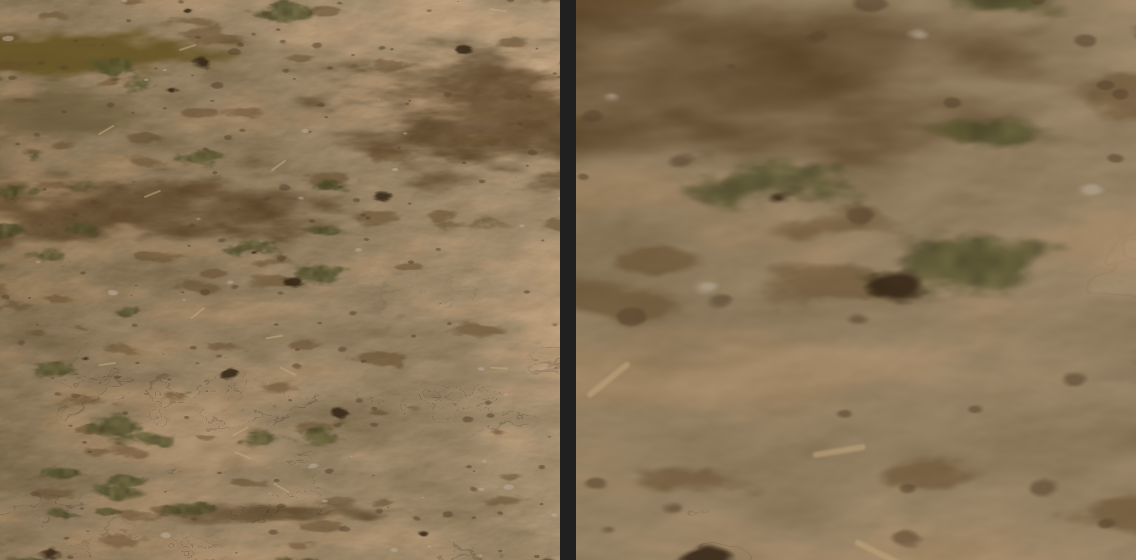
Left: the whole. Right: its middle third, enlarged.
Write a Shadertoy shader that draws this texture.

```glsl
// Dry trodden earth seen at a slant: horizontally stretched noise gives the soil,
// warped ellipses give the damp stains, and jittered grid cells scatter
// grass tufts, litter, clods, pebbles and straw.

float hash(vec2 p) {
    vec3 q = fract(vec3(p.xyx) * 0.1031);
    q += dot(q, q.yzx + 33.33);
    return fract((q.x + q.y) * q.z);
}

float noise(vec2 p) {
    vec2 i = floor(p), f = fract(p);
    f = f * f * (3.0 - 2.0 * f);
    return mix(mix(hash(i), hash(i + vec2(1, 0)), f.x),
               mix(hash(i + vec2(0, 1)), hash(i + vec2(1, 1)), f.x), f.y);
}

float fbm(vec2 p) {
    float sum = 0.0, amp = 0.52;
    for (int i = 0; i < 4; i++) {
        sum += amp * noise(p);
        p = mat2(1.95, 0.18, -0.25, 2.0) * p + 17.3;
        amp *= 0.5;
    }
    return sum;
}

// Soft ellipse whose rim is broken up by the warp value
float stain(vec2 uv, vec2 center, vec2 radius, float warp) {
    return 1.0 - smoothstep(0.45, 1.25, length((uv - center) / radius) + warp);
}

// Ragged blobs, one possible per cell; leftBias thins them toward the right
float scatter(vec2 uv, vec2 cells, vec2 radius, float chance, float leftBias, float warp, float seed) {
    vec2 p = uv * cells;
    float cover = 0.0;
    for (int y = -1; y <= 1; y++)
    for (int x = -1; x <= 1; x++) {
        vec2 id = floor(p) + vec2(x, y);
        vec2 key = id + seed;
        vec2 center = id + vec2(hash(key + 3.1), hash(key + 7.7));
        float odds = chance * mix(1.0, 1.0 - smoothstep(0.2, 0.8, center.x / cells.x), leftBias);
        float size = mix(0.5, 1.2, hash(key + 13.9));
        float blob = 1.0 - smoothstep(0.35, 1.1, length((p - center) / (radius * size)) + warp);
        cover = max(cover, blob * step(hash(key), odds));
    }
    return cover;
}

// Short thin stalks lying at random shallow angles
float straw(vec2 uv, vec2 cells, float chance) {
    vec2 p = uv * cells, id = floor(p);
    vec2 d = (fract(p) - 0.3 - 0.4 * vec2(hash(id + 2.3), hash(id + 5.9))) / cells;
    float angle = (hash(id + 9.1) - 0.4) * 1.4;
    d = mat2(cos(angle), -sin(angle), sin(angle), cos(angle)) * d;
    d.x -= clamp(d.x, -0.014, 0.014);
    return (1.0 - smoothstep(0.0005, 0.003, length(d))) * step(hash(id + 41.0), chance);
}

void mainImage(out vec4 fragColor, in vec2 fragCoord) {
    vec2 uv = fragCoord / iResolution.xy;

    // Soil noise at three scales
    float broad = fbm(uv * vec2(3.0, 6.0) + 4.0) - 0.5;
    float streak = fbm(uv * vec2(9.0, 27.0) + 31.0) - 0.5;
    float grain = fbm(uv * vec2(24.0, 44.0) + 57.0) - 0.5;
    float relief = grain + 0.5 - fbm((uv + vec2(0.003, -0.004)) * vec2(24.0, 44.0) + 57.0);

    // Sunlit tone, paler toward the right, bottom and top edge
    float tone = 0.73 + 0.26 * (uv.x - 0.5) + 0.45 * broad + 0.38 * streak + 0.22 * grain + 0.22 * relief;
    tone += 0.12 * smoothstep(0.75, 1.0, uv.y) - 0.10 * smoothstep(0.2, 0.5, uv.y) * (1.0 - uv.x);
    vec3 col = mix(vec3(0.33, 0.27, 0.16), vec3(0.69, 0.60, 0.48), tone);
    col += vec3(0.018, 0.0, -0.012) * smoothstep(0.0, 0.2, broad + streak);

    // Large damp and mossy stains
    float rim = 1.8 * streak + 1.2 * broad;
    vec3 damp = vec3(0.36, 0.27, 0.16) + 0.12 * grain;
    col = mix(col, damp, 0.75 * stain(uv, vec2(0.95, 0.81), vec2(0.34, 0.11), rim));
    col = mix(col, damp, 0.75 * stain(uv, vec2(0.12, 0.625), vec2(0.38, 0.065), rim));
    col = mix(col, damp, 0.65 * stain(uv, vec2(0.48, 0.083), vec2(0.20, 0.018), rim));
    col = mix(col, vec3(0.39, 0.32, 0.13), 0.85 * stain(uv, vec2(0.08, 0.905), vec2(0.25, 0.04), rim));
    col = mix(col, vec3(0.40, 0.34, 0.21), 0.60 * stain(uv, vec2(0.04, 0.80), vec2(0.19, 0.05), rim));

    // Hairline cracks in the dry ground
    float vein = abs(noise(uv * vec2(10.0, 17.0) + 2.5 * grain + 80.0) - 0.5);
    float crack = (1.0 - smoothstep(0.0, 0.035, vein)) * smoothstep(0.48, 0.66, noise(uv * vec2(6.0, 11.0) + 9.0));
    col *= 1.0 - 0.15 * crack * (1.0 - smoothstep(0.3, 0.6, uv.y));

    // Brown litter, then grass tufts mostly on the left
    float ragged = 2.4 * grain;
    float litter = scatter(uv, vec2(11.0, 26.0), vec2(0.45, 0.28), 0.30, 0.3, ragged, 11.0);
    col = mix(col, vec3(0.39, 0.29, 0.17), 0.50 * litter);
    float tufts = scatter(uv, vec2(9.0, 20.0), vec2(0.42, 0.30), 0.36, 1.0, ragged, 53.0);
    vec3 grass = mix(vec3(0.24, 0.24, 0.12), vec3(0.38, 0.37, 0.20), noise(uv * vec2(110.0, 90.0)));
    col = mix(col, grass, 0.72 * tufts);

    // Dark clods, fine crumbs, pale pebbles and straw
    float clods = scatter(uv, vec2(9.0, 13.0), vec2(0.15, 0.13), 0.10, 0.4, ragged, 97.0);
    col = mix(col, vec3(0.20, 0.14, 0.08), 0.85 * clods);
    float crumbs = scatter(uv, vec2(26.0, 38.0), vec2(0.20, 0.17), 0.16, 0.0, ragged, 131.0);
    col = mix(col, vec3(0.34, 0.26, 0.17), 0.55 * crumbs);
    float pebbles = scatter(uv, vec2(20.0, 30.0), vec2(0.16, 0.13), 0.06, 0.0, ragged, 171.0);
    col = mix(col, vec3(0.73, 0.68, 0.61), 0.55 * pebbles);
    col = mix(col, vec3(0.75, 0.65, 0.48), 0.55 * straw(uv, vec2(13.0, 19.0), 0.07));

    fragColor = vec4(clamp(col, 0.0, 1.0), 1.0);
}
```
